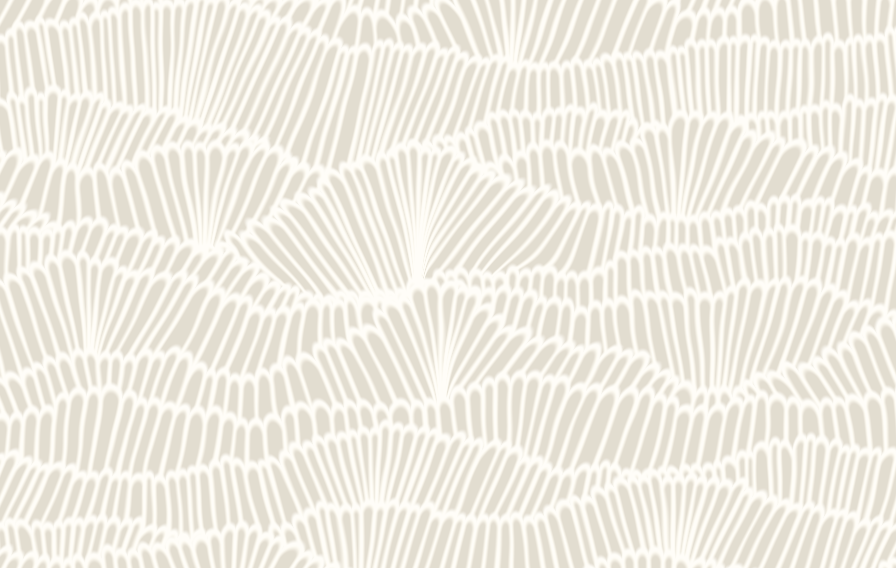
This pattern is drawn by a Shadertoy shader. Its source:

```glsl
// Overlapping hand-drawn hills, each a fan of beige fingers parted by cream lines.
#define LAYERS 17
#define SPACING 0.093      // height between hill layers
#define HILL_HEIGHT 0.21
#define HILL_FREQ 2.1
#define FAN 1.2            // how strongly the fingers follow the hill's normal
#define LEAN -0.09         // common slant of the fingers
#define FINGERS_MIN 36.0   // fingers per canvas height
#define FINGERS_MAX 55.0
#define LINE 0.0088        // width of the cream lines
#define OUTLINE 0.0080     // width of the rim around the finger tips
#define SOFTNESS 0.0028

const vec3 BEIGE = vec3(0.888, 0.866, 0.816);
const vec3 CREAM = vec3(0.988, 0.976, 0.940);
const vec3 WHITE = vec3(1.000, 0.994, 0.974);

vec2 hash22(vec2 p) {
    vec3 q = fract(p.xyx * vec3(0.1031, 0.1030, 0.0973));
    q += dot(q, q.yzx + 33.33);
    return fract((q.xx + q.yz) * q.zy);
}

float corner(vec2 cell, vec2 offset) {
    return dot(hash22(cell) * 2.0 - 1.0, offset);
}

float gradientNoise(vec2 p) {
    vec2 i = floor(p), f = fract(p), e = vec2(1, 0);
    vec2 s = f * f * f * (f * (f * 6.0 - 15.0) + 10.0);
    return mix(mix(corner(i, f), corner(i + e, f - e), s.x),
               mix(corner(i + e.yx, f - e.yx), corner(i + 1.0, f - 1.0), s.x), s.y);
}

// Broad outline of a hill layer
float ridge(float x, float layer) {
    float base = layer * SPACING - 0.18 + 0.05 * (hash22(vec2(layer, 71.0)).x - 0.5);
    return base + HILL_HEIGHT * gradientNoise(vec2(x * HILL_FREQ + layer * 5.3, layer * 3.7));
}

// Outline with smaller bumps, used for the finger tips
float tipHeight(float x, float layer) {
    return ridge(x, layer) + 0.05 * gradientNoise(vec2(x * 6.0, layer * 4.3 + 40.0));
}

// Sideways drift, at height y, of the line that starts on the ridge at u; y returns its slant
vec2 drift(float u, float y, float layer) {
    float top = ridge(u, layer);
    float slant = LEAN + FAN * (ridge(u + 0.01, layer) - top) / 0.01;
    return vec2(slant * clamp(top - y, -0.03, 0.24), slant);
}

// Uneven, slightly wobbly numbering of the fingers along the ridge
float fingerCoord(float u, float y, float count, float layer) {
    float v = u * count;
    return v + 0.55 * gradientNoise(vec2(v * 0.6, layer * 2.9 + 9.0))
             + 0.28 * gradientNoise(vec2(v * 0.4, y * 11.0 + layer * 6.1));
}

// x: signed distance to the nearest finger, y: depth below the ridge
vec2 fingers(vec2 p, float layer) {
    float count = mix(FINGERS_MIN, FINGERS_MAX, hash22(vec2(layer, 13.0)).y);

    // Trace the line through p back up to the ridge
    float u = p.x;
    for (int i = 0; i < 5; i++) u = p.x - drift(u, p.y, layer).x;

    // Local finger width from the stretch of the mapping
    float e = 0.004;
    vec2 left = drift(u - e, p.y, layer), right = drift(u + e, p.y, layer);
    float dv = fingerCoord(u + e, p.y, count, layer) - fingerCoord(u - e, p.y, count, layer);
    dv = max(dv, e * count);
    float slant = 0.5 * (left.y + right.y);
    float width = max(2.0 * e + right.x - left.x, 0.0) / dv / sqrt(1.0 + slant * slant);
    float line = LINE * (1.0 + 0.5 * gradientNoise(vec2(u * 30.0, p.y * 9.0 + layer)));
    float halfWidth = 0.5 * (width - line);

    // Join the closest fingers, each with a long rounded tip
    float v = fingerCoord(u, p.y, count, layer);
    float dist = 1.0;
    for (int j = -1; j <= 1; j++) {
        float id = floor(v + 0.5) + float(j);
        float offset = v - id;
        float tip = tipHeight(u - offset * 2.0 * e / dv, layer)
                  + 0.013 * (hash22(vec2(id, layer + 50.0)).x - 0.5);
        float above = max(halfWidth - (tip - p.y) / 1.8, 0.0);
        dist = min(dist, length(vec2(offset * width, above)) - halfWidth);
    }
    return vec2(dist, tipHeight(u, layer) - p.y);
}

void mainImage(out vec4 fragColor, in vec2 fragCoord) {
    vec2 p = fragCoord / iResolution.y;
    float soft = max(SOFTNESS, 0.8 / iResolution.y);
    vec3 color = vec3(0.0);
    float uncovered = 1.0;

    // Composite from the front hill at the bottom to the rear ones
    for (int i = 0; i < LAYERS; i++) {
        float layer = float(i);
        if (p.y > ridge(p.x, layer) + 0.08) continue;
        vec2 f = fingers(p, layer);
        vec3 paper = mix(CREAM, WHITE, smoothstep(0.001, 0.0045, f.x));
        vec3 ink = mix(BEIGE, paper, smoothstep(-soft, soft, f.x));
        float cover = 1.0 - smoothstep(OUTLINE - soft, OUTLINE + soft, f.x);
        cover = max(cover, smoothstep(0.020, 0.028, f.y));
        color += uncovered * cover * ink;
        uncovered *= 1.0 - cover;
        if (uncovered < 0.005) break;
    }
    fragColor = vec4(color + uncovered * CREAM, 1.0);
}
```
